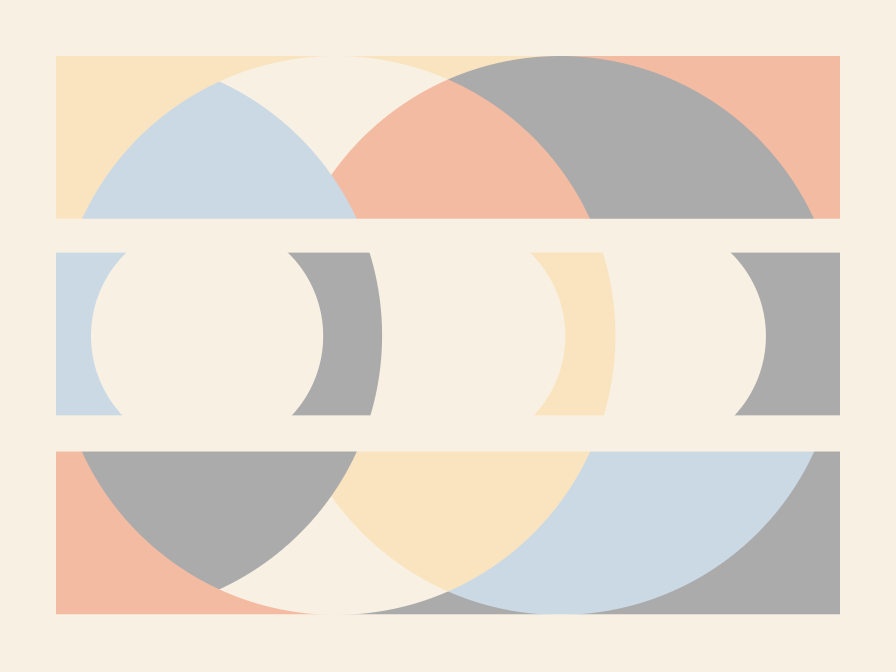
This background is drawn by a Shadertoy shader. Its source:

```glsl
// Three flat paper bands on cream, cut by large overlapping circles and small lenses.
// Each band is layered from antialiased disc and box coverages on a 16 by 12 unit
// grid; the outer bands share one layering function with different palettes.

const vec3 CREAM  = vec3(0.971, 0.945, 0.890);
const vec3 GRAY   = vec3(0.670);
const vec3 BLUE   = vec3(0.796, 0.851, 0.894);
const vec3 CORAL  = vec3(0.957, 0.735, 0.640);
const vec3 YELLOW = vec3(0.982, 0.895, 0.749);

const float BIG_RADIUS = 4.99;
const float LENS_RADIUS = 2.073;
const vec2 BAND_HALF = vec2(7.0, 1.453);

// Coverage from a signed distance, softened over one pixel
float cover(float d, float pixel) {
    return clamp(0.5 - d / pixel, 0.0, 1.0);
}

float disc(vec2 p, vec2 centre, float radius, float pixel) {
    return cover(length(p - centre) - radius, pixel);
}

float band(vec2 p, float centreY, float pixel) {
    vec2 d = abs(p - vec2(8.0, centreY)) - BAND_HALF;
    return cover(d.x, pixel) * cover(d.y, pixel);
}

// Outer band: right disc, then the middle disc with its two overlaps
vec3 arches(vec3 discs, vec3 ground, vec3 rightFill, vec3 rightOverlap, vec3 leftOverlap) {
    vec3 inner = mix(CREAM, rightOverlap, discs.z);
    inner = mix(inner, leftOverlap, discs.x);
    return mix(mix(ground, rightFill, discs.z), inner, discs.y);
}

// Cream lens with a different colour on either side
vec3 lens(vec2 p, float centreX, vec3 leftFill, vec3 rightFill, float pixel) {
    vec3 fill = p.x < centreX ? leftFill : rightFill;
    return mix(fill, CREAM, disc(p, vec2(centreX, 6.0), LENS_RADIUS, pixel));
}

// Central band: lenses layered from right to left within the big discs
vec3 crescents(vec2 p, vec3 discs, float pixel) {
    vec3 col = lens(p, 11.604, CREAM, GRAY, pixel);
    col = mix(col, lens(p, 8.021, CREAM, YELLOW, pixel), discs.y);
    return mix(col, lens(p, 3.698, BLUE, GRAY, pixel), discs.x);
}

void mainImage(out vec4 fragColor, in vec2 fragCoord) {
    // Grid units, centred horizontally
    float pixel = 12.0 / iResolution.y;
    vec2 p = (fragCoord - 0.5 * iResolution.xy) * pixel + vec2(8.0, 6.0);

    // Left, middle and right big discs
    vec3 centresX = vec3(1.833, 6.0, 10.0);
    vec3 discs;
    for (int i = 0; i < 3; i++) {
        discs[i] = disc(p, vec2(centresX[i], 6.01), BIG_RADIUS, pixel);
    }

    // Band colours
    vec3 topGround = p.x < centresX.z ? YELLOW : CORAL;
    vec3 bottomGround = p.x < centresX.y ? CORAL : GRAY;
    vec3 top = arches(discs, topGround, GRAY, CORAL, BLUE);
    vec3 bottom = arches(discs, bottomGround, BLUE, YELLOW, GRAY);

    // Bands over the cream ground
    vec3 col = CREAM;
    col = mix(col, top, band(p, 9.547, pixel));
    col = mix(col, crescents(p, discs, pixel), band(p, 6.036, pixel));
    col = mix(col, bottom, band(p, 2.484, pixel));
    fragColor = vec4(col, 1.0);
}
```
